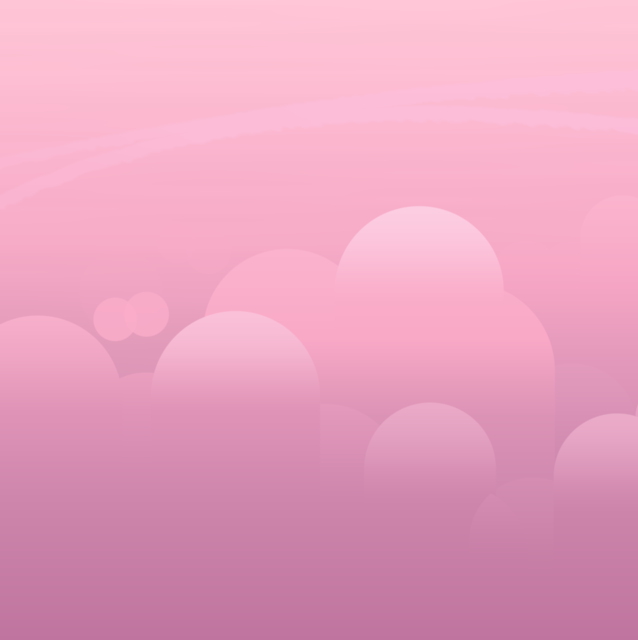
This background is drawn by a WebGL 2 fragment shader. Its source:

```glsl
#version 300 es
precision highp float;
// Pink dusk sky with two wispy trails above soft banks of round clouds.

uniform vec2 u_resolution;
out vec4 outColor;

const vec3 HIGHLIGHT = vec3(0.99, 0.81, 0.89);
const vec3 TRAIL_COLOR = vec3(0.99, 0.745, 0.86);
const vec3 TUFT_COLOR = vec3(0.98, 0.675, 0.785);
const vec3 FLOOR_COLOR = vec3(0.745, 0.455, 0.62);
const float LIFT_FADE = 0.16;   // depth over which a puff's highlight dies out
const float STREAK_GAIN = 0.008;

// Puffs: center x, center y, radius, highlight strength
const vec4 BACK[4] = vec4[](
    vec4(0.823, 0.570, 0.054, 0.0), vec4(0.898, 0.551, 0.072, 0.0),
    vec4(0.973, 0.629, 0.066, 0.05), vec4(0.893, 0.329, 0.103, 0.05));
const vec4 MIDDLE[3] = vec4[](
    vec4(0.449, 0.479, 0.132, 0.06), vec4(0.729, 0.421, 0.138, 0.0),
    vec4(0.655, 0.546, 0.132, 0.9));
const vec4 FRONT[9] = vec4[](
    vec4(1.042, 0.349, 0.049, 0.3), vec4(0.833, 0.154, 0.100, 0.06),
    vec4(0.964, 0.255, 0.099, 0.4), vec4(0.508, 0.245, 0.124, 0.08),
    vec4(0.716, 0.134, 0.108, 0.0), vec4(0.672, 0.268, 0.103, 0.35),
    vec4(0.228, 0.323, 0.095, 0.03), vec4(0.059, 0.375, 0.132, 0.12),
    vec4(0.368, 0.382, 0.132, 0.6));
// Tufts: center x, center y, radius, opacity
const vec4 TUFTS[5] = vec4[](
    vec4(0.189, 0.544, 0.065, 0.08), vec4(0.277, 0.620, 0.031, 0.25),
    vec4(0.326, 0.607, 0.035, 0.25), vec4(0.180, 0.501, 0.034, 0.85),
    vec4(0.229, 0.509, 0.035, 0.85));

float hash(vec2 p) {
    return fract(sin(dot(p, vec2(127.1, 311.7))) * 43758.5);
}

float noise(vec2 p) {
    vec2 i = floor(p), f = fract(p);
    f = f * f * (3.0 - 2.0 * f);
    return mix(mix(hash(i), hash(i + vec2(1, 0)), f.x),
               mix(hash(i + vec2(0, 1)), hash(i + vec2(1, 1)), f.x), f.y);
}

float stepTo(float a, float b, float x) {
    return clamp((x - a) / (b - a), 0.0, 1.0);
}

// Vertical ramp through four colors, ending in the shared floor color
vec3 ramp(float depth, vec4 stops, vec3 a, vec3 b, vec3 c, vec3 d) {
    vec3 col = mix(a, b, stepTo(stops.x, stops.y, depth));
    col = mix(col, c, stepTo(stops.y, stops.z, depth));
    col = mix(col, d, stepTo(stops.z, stops.w, depth));
    return mix(col, FLOOR_COLOR, stepTo(stops.w, 1.0, depth));
}

float coverage(float dist) {
    float aa = 1.0 / u_resolution.y;
    return 1.0 - smoothstep(-aa, aa, dist);
}

// Round top with a column hanging below it
float puffMask(vec2 p, vec4 puff) {
    vec2 q = p - puff.xy;
    return coverage(length(vec2(q.x, max(q.y, 0.0))) - puff.z);
}

vec3 paintPuff(vec3 col, vec2 p, vec4 puff, vec3 base) {
    float below = puff.y + puff.z - p.y;
    float lift = puff.w * (1.0 - smoothstep(0.0, LIFT_FADE, below));
    return mix(col, mix(base, HIGHLIGHT, lift), puffMask(p, puff));
}

// Soft ribbon with a ragged lower edge
float trail(vec2 p, float center, float halfWidth) {
    float ragged = (noise(vec2(p.x * 90.0 + p.y * 60.0, p.y * 40.0)) - 0.5) * 0.008;
    float offset = p.y - center;
    offset += ragged * (offset < 0.0 ? 1.0 : 0.4);
    return 1.0 - smoothstep(halfWidth - 0.004, halfWidth + 0.003, abs(offset));
}

void main() {
    vec2 p = gl_FragCoord.xy / u_resolution.y;
    float depth = 1.0 - p.y, x = p.x;

    // Sky and its faint horizontal streaks
    vec3 col = ramp(depth, vec4(0.0, 0.26, 0.39, 0.65), vec3(1.0, 0.776, 0.843),
        vec3(0.98, 0.70, 0.80), vec3(0.963, 0.665, 0.775), vec3(0.83, 0.56, 0.695));
    col += STREAK_GAIN * (noise(vec2(x * 3.0, p.y * 70.0)) - 0.5);

    // Crossing trails, fainter to the left
    float upper = trail(p, 0.746 + x * (0.212 - 0.082 * x), mix(0.008, 0.015, x));
    float lower = trail(p, 0.684 + x * (0.473 + x * (0.128 * x - 0.483)), 0.012);
    col = mix(col, TRAIL_COLOR, max(upper, lower) * mix(0.35, 0.8, smoothstep(0.0, 0.6, x)));

    // Small drifting tufts
    for (int i = 0; i < 5; i++) {
        vec4 t = TUFTS[i];
        col = mix(col, TUFT_COLOR, t.w * coverage(length(p - t.xy) - t.z));
    }

    // Cloud banks from far to near
    vec3 backColor = ramp(depth, vec4(0.31, 0.45, 0.57, 0.70), vec3(0.985, 0.70, 0.80),
        vec3(0.96, 0.645, 0.765), vec3(0.885, 0.595, 0.73), vec3(0.82, 0.545, 0.69));
    for (int i = 0; i < 4; i++) col = paintPuff(col, p, BACK[i], backColor);

    vec3 middleColor = ramp(depth, vec4(0.32, 0.53, 0.65, 0.75), vec3(0.985, 0.71, 0.81),
        vec3(0.975, 0.66, 0.775), vec3(0.86, 0.575, 0.71), vec3(0.82, 0.54, 0.69));
    for (int i = 0; i < 3; i++) col = paintPuff(col, p, MIDDLE[i], middleColor);

    vec3 frontColor = ramp(depth, vec4(0.49, 0.57, 0.65, 0.78), vec3(0.965, 0.67, 0.78),
        vec3(0.925, 0.625, 0.75), vec3(0.87, 0.575, 0.715), vec3(0.81, 0.525, 0.675));
    for (int i = 0; i < 9; i++) col = paintPuff(col, p, FRONT[i], frontColor);

    // Pale lens where two near puffs overlap
    float lens = puffMask(p, FRONT[1]) * puffMask(p, FRONT[4]);
    col += 0.02 * lens * (1.0 - smoothstep(0.77, 0.88, depth));

    outColor = vec4(col, 1.0);
}
```
